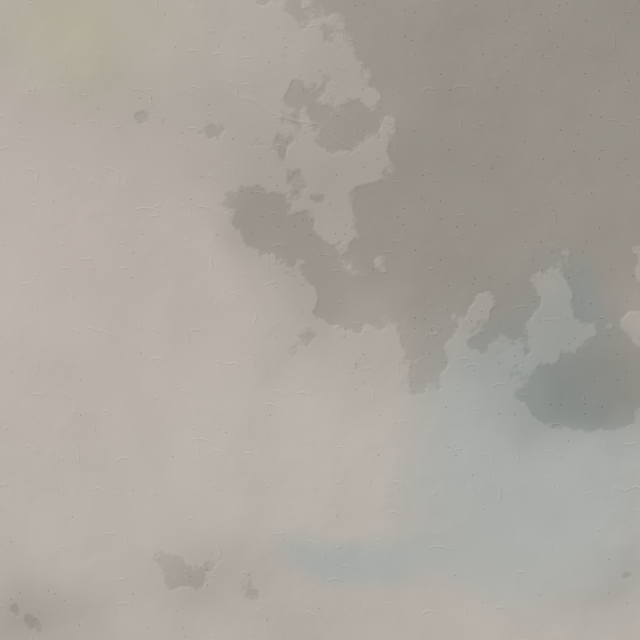
A Shadertoy shader for this texture:

```glsl
// Weathered grey plaster wall with peeling darker coats, faint tints and trowel scratches.

float hash(vec2 p) {
    vec3 q = fract(p.xyx * 0.1031);
    q += dot(q, q.yzx + 33.33);
    return fract((q.x + q.y) * q.z);
}

float noise(vec2 p) {
    vec2 cell = floor(p), f = fract(p);
    f = f * f * (3.0 - 2.0 * f);
    return mix(mix(hash(cell), hash(cell + vec2(1, 0)), f.x),
               mix(hash(cell + vec2(0, 1)), hash(cell + vec2(1, 1)), f.x), f.y);
}

float fbm(vec2 p) {
    float sum = 0.0, amp = 0.52;
    for (int i = 0; i < 5; i++) {
        sum += amp * noise(p);
        p = mat2(1.6, 1.2, -1.2, 1.6) * p + 17.3;
        amp *= 0.5;
    }
    return sum;
}

float blob(vec2 p, vec2 center, vec2 size) {
    vec2 d = (p - center) / size;
    return exp(-dot(d, d));
}

// Positive where the dark undercoat lies bare: upper right, plus worn patches
float exposure(vec2 p) {
    vec2 q = p + 0.22 * (vec2(fbm(p * 4.0 + 3.0), fbm(p * 4.0 + 41.0)) - 0.5);
    float field = clamp(min(q.x - 0.53, q.y - 0.53 + 0.12 * (q.x - 0.6)), -0.25, 0.2);
    field += 0.23 * blob(q, vec2(0.36, 0.09), vec2(0.16, 0.10));
    field += 0.22 * blob(q, vec2(0.92, 0.36), vec2(0.13, 0.08));
    field += 0.22 * blob(q, vec2(0.97, 0.11), vec2(0.11, 0.05));
    field += 0.20 * blob(q, vec2(0.05, 0.02), vec2(0.12, 0.08));
    field += 0.14 * blob(q, vec2(0.40, 0.68), vec2(0.11, 0.09));
    field += 0.18 * blob(q, vec2(0.22, 0.86), vec2(0.16, 0.10));
    return field;
}

float peeled(vec2 p, float field) {
    return smoothstep(-0.018, 0.018, field + 0.4 * (fbm(p * 15.0) - 0.5));
}

// Short raised strokes, mostly running down to the right
float scratches(vec2 p) {
    float sum = 0.0;
    for (int i = 0; i < 3; i++) {
        float scale = 11.0 + 5.0 * float(i);
        vec2 g = p * scale + 7.7 * float(i);
        vec2 cell = floor(g) + 31.0 * float(i);
        vec2 d = fract(g) - 0.35 - 0.3 * vec2(hash(cell), hash(cell + 5.1));
        float angle = -0.55 + 1.5 * (hash(cell + 9.4) - 0.5);
        d = mat2(cos(angle), -sin(angle), sin(angle), cos(angle)) * d;
        d.y += 1.2 * d.x * d.x + 0.1 * (noise(g * 5.0) - 0.5);
        d.x = max(abs(d.x) - 0.22 * hash(cell + 2.6), 0.0);
        float dist = length(d) / scale;
        sum += step(0.62, hash(cell + 13.7)) * exp(-dist * dist / 0.0000025);
    }
    return sum;
}

float relief(vec2 p, float field) {
    float grain = fbm(p * 42.0) * (0.15 + 0.5 * smoothstep(0.4, 0.65, noise(p * 9.0 + 4.0)));
    float ridgeY = 0.885 - 0.45 * (p.x - 0.31) + 0.03 * (noise(p * 22.0) - 0.5);
    float ridge = exp(-pow((p.y - ridgeY) / 0.0025, 2.0));
    ridge *= smoothstep(0.30, 0.40, p.x) * smoothstep(0.57, 0.54, p.x);
    return 0.22 * grain - 0.12 * peeled(p, field) + 0.07 * scratches(p) + 0.09 * ridge;
}

void mainImage(out vec4 fragColor, in vec2 fragCoord) {
    vec2 p = fragCoord / iResolution.xy;
    float field = exposure(p);
    float cloud = fbm(p * 3.0 + 8.0) - 0.5;

    // Soft wash beneath crisp peeled flakes
    float wash = smoothstep(-0.24, 0.16, field + 0.25 * cloud);
    float flakes = peeled(p, field);
    float tone = 0.48 * wash + 0.36 * flakes * (0.55 + 0.45 * wash);
    tone += 0.22 * smoothstep(0.62, 1.0, p.y) * (1.0 - wash);
    tone += 0.30 * cloud + 0.16 * (fbm(p * vec2(17.0, 12.0) + 20.0) - 0.5);
    vec3 color = mix(vec3(0.718, 0.693, 0.663), vec3(0.563, 0.543, 0.513), tone);

    // Cool, rosy and ochre stains
    vec2 q = p + 0.16 * (vec2(fbm(p * 5.0 + 60.0), fbm(p * 5.0 + 80.0)) - 0.5);
    float cool = blob(q, vec2(0.84, 0.30), vec2(0.20, 0.23))
               + 0.7 * blob(q, vec2(0.55, 0.13), vec2(0.14, 0.05))
               + 0.4 * blob(q, vec2(0.92, 0.56), vec2(0.05, 0.06));
    color += vec3(-0.050, -0.012, 0.002) * smoothstep(0.1, 0.75, cool);
    color += vec3(0.006, -0.008, -0.004) * blob(q, vec2(0.12, 0.62), vec2(0.25, 0.28));
    color += vec3(-0.005, 0.006, -0.035) * blob(q, vec2(0.12, 0.93), vec2(0.14, 0.09));

    // Raking light from the upper left
    vec2 toLight = vec2(-0.0012, 0.0014);
    color += 0.55 * (relief(p, field) - relief(p + toLight, field));

    // Tiny pores, denser in the bare undercoat
    vec2 pore = floor(p * 75.0);
    vec2 offset = fract(p * 75.0) - 0.25 - 0.5 * vec2(hash(pore), hash(pore + 3.3));
    float chance = step(0.985 - 0.07 * wash, hash(pore + 7.9));
    color -= 0.09 * chance * smoothstep(0.13, 0.04, length(offset));

    fragColor = vec4(color, 1.0);
}
```
